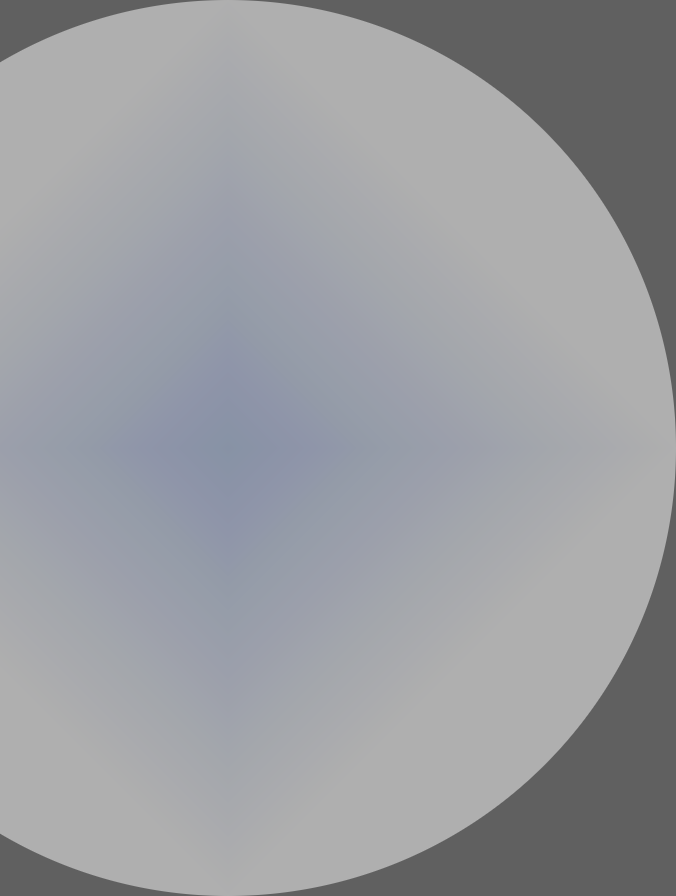
A Shadertoy shader for this background:

```glsl
// A pale disc, cropped by the left side, on a dark grey ground.
// A diamond-shaped gradient (city-block distance) tints its heart blue,
// with a faint hue ripple between the blue core and the grey rim.

#define RADIUS 0.5
#define GROUND_COLOR vec3(0.378)
#define RIM_COLOR vec3(0.685)
#define CORE_COLOR vec3(0.530, 0.567, 0.652)
#define RIPPLE_TINT vec3(0.0, 0.006, -0.004)
#define RIPPLE_PERIOD 0.36

const float TAU = 6.283185;

// Colour of the disc: t is 0 at the core and 1 on the diamond's border.
vec3 diamondGradient(float t) {
    vec3 color = mix(CORE_COLOR, RIM_COLOR, t);
    float ripple = cos(TAU * t / RIPPLE_PERIOD) * (1.0 - t);
    return color + RIPPLE_TINT * ripple;
}

void mainImage(out vec4 fragColor, in vec2 fragCoord) {
    // Canvas height is one unit; the disc touches top, bottom and right.
    float pixel = 1.0 / iResolution.y;
    float aspect = iResolution.x * pixel;
    vec2 center = vec2(aspect - RADIUS, 0.5);
    vec2 p = fragCoord * pixel - center;

    // Diamond gradient
    float t = clamp((abs(p.x) + abs(p.y)) / RADIUS, 0.0, 1.0);
    vec3 disc = diamondGradient(t);

    // Disc with an antialiased edge
    float coverage = clamp(0.5 - (length(p) - RADIUS) / pixel, 0.0, 1.0);
    fragColor = vec4(mix(GROUND_COLOR, disc, coverage), 1.0);
}
```
